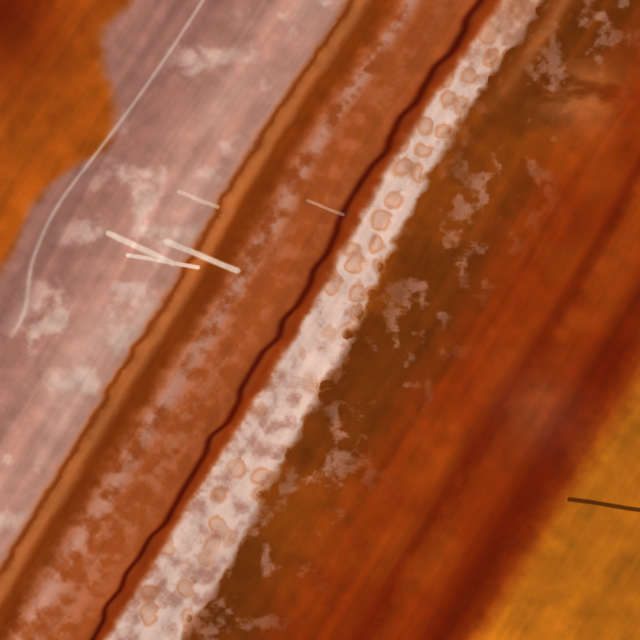
Write a WebGL 1 fragment shader that draws this texture.

```glsl
precision highp float;
// Slanted bands of banded agate: pink, rust, a pale cellular vein, brown and gold.

uniform vec2 u_resolution;

const float SLOPE = 0.615;       // sideways drift of the bands per unit of height
const float CRACK_X = 0.14;      // where the dark crack meets the bottom edge
const float CELL_SIZE = 0.036;
const float GRAIN = 0.20;
const vec3 AMBER = vec3(0.66, 0.31, 0.07);
const vec3 OXBLOOD = vec3(0.37, 0.07, 0.02);
const vec3 MAUVE = vec3(0.62, 0.42, 0.37);
const vec3 PINK = vec3(0.73, 0.52, 0.45);
const vec3 TAN = vec3(0.69, 0.38, 0.19);
const vec3 RUST = vec3(0.63, 0.30, 0.13);
const vec3 BROWN = vec3(0.50, 0.21, 0.05);
const vec3 UMBER = vec3(0.44, 0.20, 0.05);
const vec3 RED_BROWN = vec3(0.55, 0.19, 0.04);
const vec3 GOLD = vec3(0.75, 0.42, 0.09);
const vec3 PALE = vec3(0.83, 0.70, 0.64);

float hash(vec2 p) {
  return fract(sin(dot(p, vec2(127.1, 311.7))) * 43758.5453);
}

float noise(vec2 p) {
  vec2 i = floor(p), f = fract(p);
  f = f * f * (3.0 - 2.0 * f);
  return mix(mix(hash(i), hash(i + vec2(1.0, 0.0)), f.x),
             mix(hash(i + vec2(0.0, 1.0)), hash(i + 1.0), f.x), f.y);
}

float fbm(vec2 p) {
  float sum = 0.0, amp = 0.5;
  for (int i = 0; i < 4; i++) {
    sum += amp * noise(p);
    p = p * 2.03 + 7.1;
    amp *= 0.5;
  }
  return sum / 0.9375;
}

float bump(float x, float center, float width) {
  float d = (x - center) / width;
  return exp(-d * d);
}

float step2(float x, float edge, float soft) {
  return smoothstep(edge - soft, edge + soft, x);
}

float stroke(vec2 p, vec2 a, vec2 b, float width) {
  vec2 d = b - a;
  float t = clamp(dot(p - a, d) / dot(d, d), 0.0, 1.0);
  return 1.0 - smoothstep(width * 0.3, width, length(p - a - d * t));
}

// x: ring outline, y: filled core of scattered round cells
vec2 cells(vec2 p) {
  vec2 id = floor(p), result = vec2(0.0);
  for (int j = -1; j <= 1; j++) {
    for (int i = -1; i <= 1; i++) {
      vec2 c = id + vec2(float(i), float(j));
      float seed = hash(c + 4.7);
      vec2 center = c + 0.2 + 0.6 * vec2(hash(c), hash(c + 19.3));
      float d = length(p - center), r = 0.2 + 0.2 * seed;
      float on = step(0.35, seed);
      result = max(result, on * vec2(bump(d, r, 0.1), 1.0 - smoothstep(r * 0.5, r, d)));
    }
  }
  return result;
}

void main() {
  vec2 uv = gl_FragCoord.xy / u_resolution;
  float y = uv.y;
  float s = uv.x - CRACK_X - SLOPE * y + 0.012 * bump(y, 0.76, 0.14);
  float cloud = fbm(uv * 9.0);
  float fine = fbm(uv * 48.0 + 3.0);
  float streak = fbm(vec2(s * 55.0, y * 3.0));
  float w = s + 0.012 * (fine - 0.5) + 0.012 * (cloud - 0.5);

  // Left side: amber corner, mauve fringe, pink field
  float fringe = -0.49 + 0.05 * bump(y, 0.79, 0.06) - 0.07 * smoothstep(0.84, 0.95, y);
  vec3 amber = mix(AMBER, OXBLOOD, 0.75 * bump(length((uv - vec2(0.0, 1.0)) * vec2(1.0, 0.8)), 0.0, 0.11));
  amber *= 0.8 + 0.4 * cloud;
  vec3 col = mix(amber, MAUVE, step2(w + 0.04 * (cloud - 0.5), fringe, 0.016));
  col = mix(col, PINK, step2(w, -0.36, 0.05));
  float pinkField = step2(s, -0.42, 0.04) * (1.0 - step2(s, -0.22, 0.02));
  col = mix(col, PALE, 0.8 * pinkField * smoothstep(0.5, 0.75, fbm(uv * 22.0 + 11.0)));
  col = mix(col, PALE, 0.4 * bump(s, -0.27, 0.04) * smoothstep(0.25, 0.65, cloud));
  float rim = -0.437 - 0.022 * bump(y, 0.66, 0.1) + 0.025 * smoothstep(0.6, 0.49, y);
  col = mix(col, PALE, 0.75 * bump(s, rim, 0.004) * smoothstep(0.46, 0.5, y));

  // Rust bands between the pink field and the crack
  col = mix(col, TAN, step2(w, -0.212, 0.012));
  col = mix(col, BROWN, 0.85 * bump(w, -0.205, 0.006));
  col = mix(col, BROWN, step2(w, -0.177, 0.01));
  col = mix(col, RUST, step2(w, -0.135, 0.016));
  float paleStreak = bump(w, -0.108, mix(0.028, 0.014, y));
  col = mix(col, PINK, paleStreak * smoothstep(0.25, 0.65, fine) * 0.85);
  col = mix(col, PINK, 0.4 * bump(s, -0.06, 0.04) * smoothstep(0.45, 0.7, fine) * (1.0 - 0.7 * y));

  // Right side: umber, red brown, dark streaks, gold
  float veinEdge = mix(0.148, 0.093, smoothstep(0.0, 0.85, y));
  vec3 right = mix(UMBER, RED_BROWN, step2(w + 0.06 * (cloud - 0.5), 0.27, 0.07));
  right = mix(right, AMBER, 0.4 * smoothstep(0.45, 0.75, cloud));
  right = mix(right, OXBLOOD, 0.5 * bump(w, 0.42, 0.018) + 0.65 * bump(w, 0.54, 0.035));
  right = mix(right, MAUVE, 0.4 * bump(length(uv - vec2(0.84, 0.35)), 0.0, 0.07) * cloud);
  float flecks = smoothstep(0.56, 0.76, fbm(uv * 36.0 + 21.0)) * bump(s, 0.2, 0.08);
  right = mix(right, PINK, 0.65 * flecks);
  float plate = bump(length((uv - vec2(0.91, 0.85)) * vec2(0.8, 1.0)), 0.0, 0.05);
  right = mix(right, TAN, plate * smoothstep(0.3, 0.6, fbm(uv * vec2(14.0, 28.0))));
  right = mix(right, GOLD * (0.75 + 0.5 * cloud), step2(w, 0.605, 0.03));

  // Pale cellular vein and the dark crack on its left
  vec2 cell = cells(uv / CELL_SIZE + 0.5 * fine);
  vec3 vein = mix(PINK, PALE, smoothstep(0.2, 0.6, fine + 0.25 * bump(y, 0.63, 0.18)));
  vein = mix(vein, TAN, 0.5 * cell.x * smoothstep(0.2, 0.6, cloud) + 0.25 * cell.y);
  vein = mix(vein, TAN, 0.35 * smoothstep(0.85, 1.0, y));
  right = mix(vein, right, step2(w + 0.014 * (fine - 0.5) + 0.01 * cell.y, veinEdge, 0.01));
  right = mix(right, TAN, 0.8 * bump(s, 0.128, 0.012) * smoothstep(0.78, 0.95, y));
  col = mix(col, right, step2(w, 0.026, 0.009));
  col = mix(col, RED_BROWN, 0.8 * bump(w, 0.012, 0.012));
  float jag = s + 0.014 * (noise(vec2(y * 38.0, 2.0)) - 0.5);
  col = mix(col, OXBLOOD * 0.85, 0.9 * bump(jag, 0.0, mix(0.005, 0.008, y)));

  // Scratches across the bands
  vec2 q = uv + 0.006 * (vec2(fine, cloud) - 0.5);
  float scratch = stroke(q, vec2(0.17, 0.635), vec2(0.27, 0.588), 0.007);
  scratch = max(scratch, stroke(q, vec2(0.26, 0.622), vec2(0.37, 0.577), 0.007));
  scratch = max(scratch, stroke(q, vec2(0.2, 0.6), vec2(0.31, 0.582), 0.005));
  scratch = max(scratch, 0.6 * stroke(q, vec2(0.28, 0.7), vec2(0.34, 0.677), 0.005));
  scratch = max(scratch, 0.5 * stroke(q, vec2(0.48, 0.685), vec2(0.535, 0.665), 0.004));
  col = mix(col, vec3(0.9, 0.8, 0.73), 0.85 * scratch);
  col = mix(col, UMBER * 0.6, 0.8 * stroke(q, vec2(0.89, 0.219), vec2(1.0, 0.203), 0.005));

  col *= 1.0 + GRAIN * (fine - 0.5) + 0.25 * (streak - 0.5);
  gl_FragColor = vec4(clamp(col, 0.0, 1.0), 1.0);
}
```
